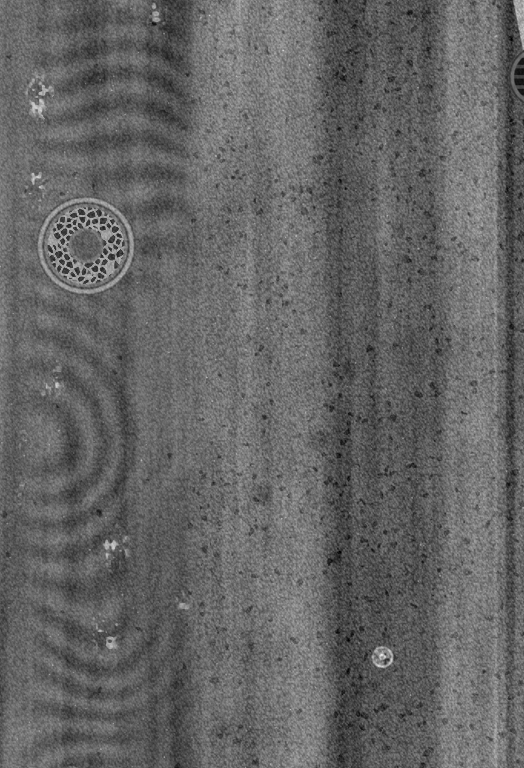
Give the GLSL for this texture, as a WebGL 1 fragment shader.

```glsl
precision highp float;
uniform vec2 u_resolution;

const float ASPHALT = 0.375;
const float WORN_LANE = 0.095;
const float EDGE_LANE = 0.115;
const float GRAIN = 0.145;
const float STREAKS = 0.11;
const float BLOTCHES = 0.10;
const float RIPPLE_SPACING = 0.040;
const float RIPPLE_DEPTH = 0.062;
const float SPOT_DEPTH = 0.14;
const vec2 RIPPLE_CENTER = vec2(0.015, 0.425);
const vec2 COVER_CENTER = vec2(0.112, 0.680);
const float COVER_RADIUS = 0.064;
const vec2 CAP_CENTER = vec2(0.498, 0.1445);
const float CAP_RADIUS = 0.0145;
const vec2 DRAIN_CENTER = vec2(0.703, 0.900);
const float DRAIN_RADIUS = 0.041;

float hash(vec2 p) {
  vec3 q = fract(vec3(p.xyx) * 0.1031);
  q += dot(q, q.yzx + 33.33);
  return fract((q.x + q.y) * q.z);
}

float noise(vec2 p) {
  vec2 i = floor(p), f = fract(p);
  f = f * f * (3.0 - 2.0 * f);
  return mix(mix(hash(i), hash(i + vec2(1.0, 0.0)), f.x),
             mix(hash(i + vec2(0.0, 1.0)), hash(i + 1.0), f.x), f.y);
}

// Nearest distance, second distance, random id of the nearest cell
vec3 cellular(vec2 p) {
  vec2 base = floor(p);
  vec3 best = vec3(9.0, 9.0, 0.0);
  for (int y = -1; y <= 1; y++) {
    for (int x = -1; x <= 1; x++) {
      vec2 cell = base + vec2(float(x), float(y));
      vec2 point = cell + vec2(hash(cell + 7.3), hash(cell + 51.7));
      float d = length(p - point);
      if (d < best.x) best = vec3(d, best.x, hash(cell + 113.1));
      else best.y = min(best.y, d);
    }
  }
  return best;
}

float band(float x, float a, float b, float soft) {
  return smoothstep(a - soft, a + soft, x) - smoothstep(b - soft, b + soft, x);
}

float disc(float d, float r, float soft) {
  return 1.0 - smoothstep(r - soft, r + soft, d);
}

// Round spots of varied size; density is the share of cells in use
float spots(vec2 p, float density, float size) {
  vec3 c = cellular(p);
  float r = size * mix(0.4, 1.0, fract(c.z * 57.0));
  return disc(c.x, r, 0.09) * step(c.z, density);
}

// Long lanes, fine streaks and curved ripples
float roadTone(vec2 p, float u) {
  float x = u + 0.014 * (noise(p * vec2(3.0, 9.0)) - 0.5);
  float tone = ASPHALT + WORN_LANE * band(x, 0.37, 0.62, 0.03);
  tone += EDGE_LANE * band(x, 0.845, 0.958, 0.02);
  tone -= 0.035 * band(x, 0.46, 0.55, 0.015);
  tone -= 0.05 * band(x, 0.625, 0.70, 0.02) + 0.02 * band(x, 0.74, 0.83, 0.02);
  tone -= 0.035 * band(x, 0.15, 0.36, 0.05);
  tone -= 0.10 * band(u, 0.966, 0.982, 0.004);
  tone += 0.07 * band(u, 0.943, 0.949, 0.003);
  tone += STREAKS * (noise(vec2(u * 38.0, p.y * 2.0)) - 0.5);
  tone += 0.6 * STREAKS * (noise(vec2(u * 105.0, p.y * 3.0)) - 0.5);
  tone += BLOTCHES * (noise(p * vec2(12.0, 4.0) + 20.0) - 0.5);
  tone += 0.6 * BLOTCHES * (noise(p * vec2(32.0, 20.0) + 70.0) - 0.5);
  tone -= 0.035 * smoothstep(0.65, 1.0, p.y) * (1.0 - band(x, 0.37, 0.62, 0.03));

  vec2 q = p - RIPPLE_CENTER;
  float rings = length(q * vec2(0.8, 1.0)) + 0.016 * sin(p.x * 24.0 + p.y * 7.0);
  rings += 0.05 * noise(p * 7.0);
  float patches = smoothstep(0.15, 0.6, noise(p * vec2(10.0, 7.0) + 4.0));
  float side = band(u, 0.06, 0.35, 0.05);
  return tone + RIPPLE_DEPTH * sin(6.2832 * rings / RIPPLE_SPACING) * patches * side;
}

float cover(float tone, vec2 p, float grain, float px) {
  vec2 q = p - COVER_CENTER;
  float d = length(q) / COVER_RADIUS;
  float aa = 1.2 * px / COVER_RADIUS;
  vec3 c = cellular(q * 110.0 + 40.0);
  float ribs = 1.0 - smoothstep(0.18, 0.36, c.y - c.x);
  float metal = mix(0.47, 0.62, band(d, 0.90, 0.97, aa));
  metal = mix(metal, mix(0.22, 0.62, ribs), band(d, 0.36, 0.78, aa));
  metal = mix(metal, 0.36, disc(d, 0.29, aa));
  metal -= 0.20 * band(d, 0.85, 0.88, aa) + 0.14 * band(d, 0.98, 1.03, aa);
  return mix(tone, metal + grain, disc(d, 1.02, aa));
}

float cap(float tone, vec2 p, float grain, float px) {
  float d = length(p - CAP_CENTER) / CAP_RADIUS;
  float aa = px / CAP_RADIUS;
  float metal = 0.42 + 0.20 * band(d, 0.76, 0.96, aa) + 0.32 * disc(d, 0.28, aa);
  metal += 0.4 * (noise((p - CAP_CENTER) * 260.0) - 0.5);
  return mix(tone, metal + grain, disc(d, 1.0, aa));
}

float drain(float tone, vec2 p, float grain, float px) {
  float apron = smoothstep(-px, px, p.x - 0.668 - 0.2 * (1.0 - p.y)) * step(0.93, p.y);
  tone = mix(tone, 0.66 + grain, apron);
  float d = length(p - DRAIN_CENTER) / DRAIN_RADIUS;
  float aa = px / DRAIN_RADIUS;
  float slats = smoothstep(0.2, 0.5, abs(fract(p.y * 75.0) - 0.5) * 2.0);
  float metal = mix(0.42, mix(0.27, 0.08, slats), disc(d, 0.82, aa));
  metal -= 0.2 * band(d, 0.93, 1.0, aa);
  return mix(tone, metal + 0.3 * grain, disc(d, 1.0, aa));
}

void main() {
  vec2 p = gl_FragCoord.xy / u_resolution.y;
  float u = gl_FragCoord.x / u_resolution.x;
  float px = 1.0 / u_resolution.y;

  // Slanted pebble grain over finer grit, rougher on worn lanes
  vec2 slanted = vec2(p.x + 0.45 * p.y, p.y * 0.6);
  float grain = GRAIN * (0.45 - cellular(slanted * 310.0).x);
  grain += 1.1 * GRAIN * (noise(p * 500.0) - 0.5);
  grain *= mix(0.85, 1.1, smoothstep(0.33, 0.42, u));
  float tone = roadTone(p, u) + grain;

  // Clustered oil spots and rare larger stains
  vec2 rough = p + 0.006 * vec2(noise(p * 140.0), noise(p * 140.0 + 60.0));
  float cluster = smoothstep(0.2, 0.8, noise(p * 11.0 + 90.0));
  float density = mix(0.03, 0.14 + 0.32 * cluster, smoothstep(0.33, 0.42, u));
  tone -= SPOT_DEPTH * spots(rough * 72.0, density, 0.29);
  tone -= 0.7 * SPOT_DEPTH * spots(rough * 12.0 + 9.0, 0.14, 0.16) * step(0.4, u);

  // Speckled pale splashes on the left and scattered bright chips
  float splash = spots(rough * vec2(14.0, 8.0) + 31.0, 0.36, 0.26) * band(u, 0.04, 0.36, 0.02);
  float speckle = 0.6 * noise(p * 230.0) + 0.4 * noise(p * 90.0);
  tone += 0.34 * splash * smoothstep(0.52, 0.76, speckle);
  tone += 0.20 * spots(p * 120.0 + 70.0, 0.03, 0.16);

  tone = cover(tone, p, grain, px);
  tone = cap(tone, p, grain, px);
  tone = drain(tone, p, grain, px);
  gl_FragColor = vec4(vec3(clamp(tone, 0.0, 1.0)), 1.0);
}
```
